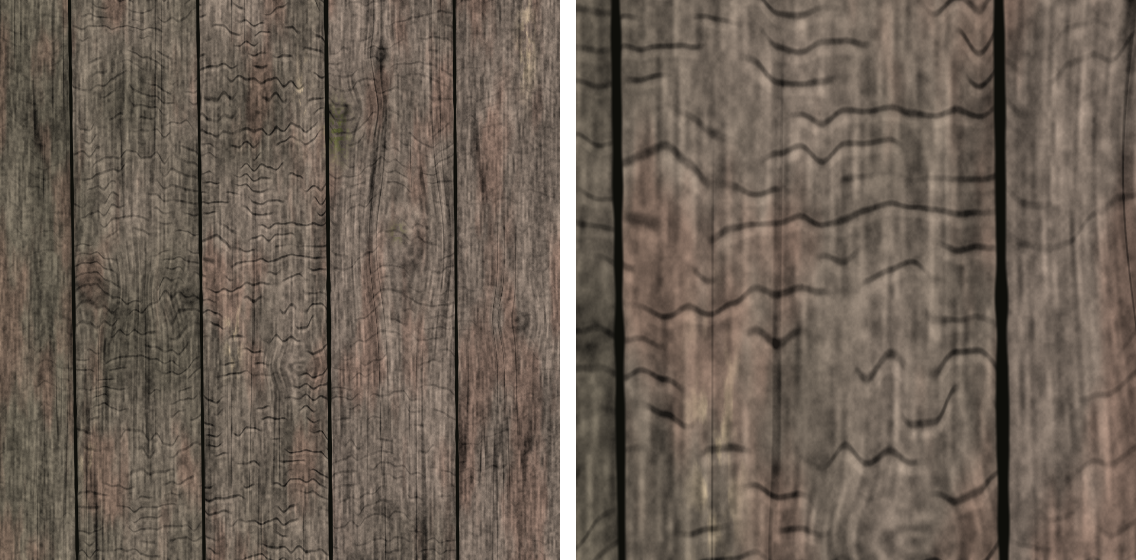
Left: the whole. Right: its middle third, enlarged.
A three.js fragment shader for this texture:

```glsl
varying vec2 vUv;

const vec3 MOSS_GREY = vec3(0.37, 0.345, 0.295);
const vec3 WARM_BROWN = vec3(0.455, 0.405, 0.365);
const vec3 RUST = vec3(0.46, 0.34, 0.29);
const vec3 BARE_WOOD = vec3(0.66, 0.59, 0.48);
const vec3 MOSS = vec3(0.27, 0.30, 0.12);
const vec3 SEAM = vec3(0.055, 0.055, 0.04);

float hash(vec2 p) {
  vec3 q = fract(p.xyx * 0.1031);
  q += dot(q, q.yzx + 33.33);
  return fract((q.x + q.y) * q.z);
}

float noise(vec2 p) {
  vec2 i = floor(p);
  vec2 f = fract(p);
  f = f * f * (3.0 - 2.0 * f);
  float low = mix(hash(i), hash(i + vec2(1.0, 0.0)), f.x);
  float high = mix(hash(i + vec2(0.0, 1.0)), hash(i + vec2(1.0)), f.x);
  return mix(low, high, f.y);
}

float fbm(vec2 p) {
  float sum = 0.0;
  float gain = 0.5;
  for (int i = 0; i < 4; i++) {
    sum += gain * noise(p);
    p = p * 2.03 + 17.7;
    gain *= 0.5;
  }
  return sum / 0.9375;
}

// Whole numbers fall on the slightly leaning seams
float boardCoord(vec2 p) {
  return (p.x - mix(0.138, 0.124, p.y)) / mix(0.2265, 0.229, p.y);
}

float spot(vec2 p, vec2 center, vec2 radius) {
  vec2 d = (p - center) / radius;
  return exp(-dot(d, d));
}

// Bends the grain around a knot and darkens its rings, on its own board only
void addKnot(vec2 p, vec2 center, vec2 radius, inout vec2 grain, inout float shade) {
  if (floor(boardCoord(center)) != floor(boardCoord(p))) return;
  vec2 d = p - center;
  float e = length(d / radius);
  float wobble = 5.0 * fbm(p * 45.0);
  float rings = 0.5 + 0.5 * sin(e * 9.0 + wobble);
  grain -= vec2(0.65 * d.x, 0.2 * d.y) * exp(-0.4 * e * e);
  shade += exp(-e * e) * (0.1 + 0.38 * rings);
  shade -= 0.25 * spot(p, center + radius * vec2(0.1, 0.55), radius * vec2(0.7, 0.25));
}

// Broken cross cuts: x is the dark groove, y the lit lip under it
vec2 sawMarks(vec2 p, float seed) {
  float v = p.y * 46.0 + 2.2 * noise(p * vec2(13.0, 8.0) + seed)
          + 0.8 * noise(p * vec2(75.0, 14.0));
  float row = floor(v);
  float f = fract(v);
  float present = smoothstep(0.38, 0.72, noise(vec2(p.x * 38.0 + row * 17.3, row + seed)));
  float groove = 1.0 - smoothstep(0.02, 0.15, abs(f - 0.55));
  float lip = 1.0 - smoothstep(0.04, 0.2, abs(f - 0.28));
  return present * vec2(groove, lip);
}

// Long thin splits along the grain
float splits(vec2 p, float seed) {
  float ridge = abs(noise(p * vec2(95.0, 2.2) + seed) - 0.5);
  float mask = smoothstep(0.56, 0.75, noise(p * vec2(28.0, 4.0) + seed * 2.0));
  return mask * (1.0 - smoothstep(0.015, 0.09, ridge));
}

void main() {
  vec2 p = vUv;
  float u = boardCoord(p);
  float board = floor(u);
  float seed = 31.0 * (board + 2.0);

  // Knots
  vec2 grain = p;
  float shade = 0.0;
  addKnot(p, vec2(0.165, 0.485), vec2(0.035, 0.042), grain, shade);
  addKnot(p, vec2(0.345, 0.475), vec2(0.035, 0.026), grain, shade);
  addKnot(p, vec2(0.535, 0.345), vec2(0.028, 0.018), grain, shade);
  addKnot(p, vec2(0.605, 0.805), vec2(0.033, 0.022), grain, shade);
  addKnot(p, vec2(0.725, 0.565), vec2(0.045, 0.075), grain, shade);
  addKnot(p, vec2(0.680, 0.905), vec2(0.014, 0.020), grain, shade);
  addKnot(p, vec2(0.925, 0.430), vec2(0.026, 0.030), grain, shade);

  // Board tint
  float blotch = fbm(p * vec2(9.0, 5.0) + seed);
  float warmth = smoothstep(-1.6, 2.8, board + 3.2 * (blotch - 0.5));
  vec3 color = mix(MOSS_GREY, WARM_BROWN, warmth);
  float rust = smoothstep(0.5, 0.75, fbm(p * vec2(24.0, 6.0) + seed + 9.0));
  color = mix(color, RUST, 0.4 * rust);

  // Grain and grit
  float streak = noise(grain * vec2(110.0, 5.0) + seed);
  float fiber = noise(grain * vec2(290.0, 34.0) + seed);
  float grit = fbm(p * vec2(190.0, 150.0));
  float tone = 1.0 + 0.32 * (streak - 0.5) + 0.46 * (fiber - 0.5)
             + 0.55 * (grit - 0.5) + 0.4 * (blotch - 0.5);

  // Saw marks, deepest on the middle board
  float roughness = mix(0.2, 1.0, exp(-0.9 * (board - 0.85) * (board - 0.85)));
  vec2 marks = sawMarks(p, seed) * roughness;
  tone += 0.16 * marks.y - 0.42 * marks.x;
  tone -= 0.3 * splits(grain, seed) + shade;
  color *= max(tone, 0.25);

  // Bare wood and moss
  float bare = spot(p, vec2(0.416, 0.40), vec2(0.014, 0.07))
             + spot(p, vec2(0.540, 0.82), vec2(0.012, 0.07))
             + spot(p, vec2(0.940, 0.92), vec2(0.016, 0.08))
             + 0.7 * spot(p, vec2(0.155, 0.18), vec2(0.018, 0.07));
  float flakes = smoothstep(0.42, 0.7, fbm(p * vec2(130.0, 40.0)));
  color = mix(color, BARE_WOOD * tone, 0.75 * min(bare, 1.0) * flakes);
  float moss = spot(p, vec2(0.602, 0.765), vec2(0.02, 0.045))
             + 0.7 * spot(p, vec2(0.71, 0.585), vec2(0.012, 0.015));
  color = mix(color, MOSS * tone, 0.7 * moss * smoothstep(0.35, 0.65, grit));

  // Seams with worn edges
  float seam = floor(u + 0.5);
  float gap = abs(u - seam) * 0.228;
  float ragged = 0.0014 * (noise(vec2(p.y * 45.0, seam * 7.0)) - 0.5);
  float halfWidth = 0.0024 + ragged + 0.0008 * step(1.5, seam) * step(seam, 2.5);
  color *= 1.0 - 0.3 * exp(-gap / 0.005);
  color = mix(SEAM, color, smoothstep(halfWidth - 0.001, halfWidth + 0.0014, gap));

  gl_FragColor = vec4(color, 1.0);
}
```
